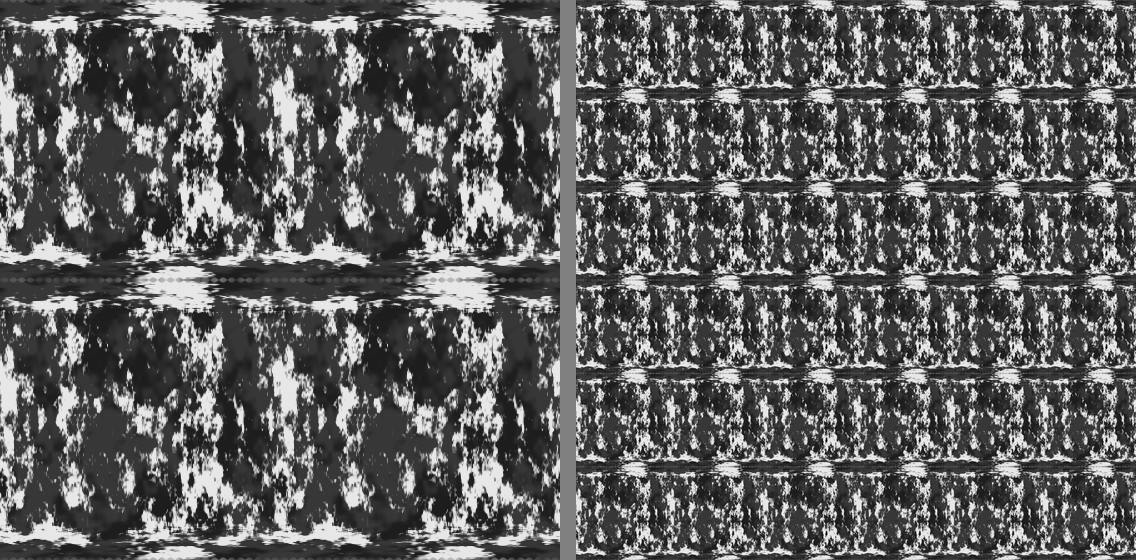
Left, the tile; right, the same tile 3 across and 3 down.
Give the GLSL for this pattern, as a WebGL 1 fragment shader.

```glsl
precision highp float;
// Weathered monochrome paint: pale flakes over charcoal in a 2 x 2 tiling.
// Wrapping noise is stretched vertically in each tile and horizontally at its
// mirrored seam; soft biases place columns, a speckled band and blotches.

uniform vec2 u_resolution;

const float REPEATS = 2.0;
const float PI = 3.14159265;
const float COLUMNS = 4.0;           // pale columns per tile
const float BEADS = 32.0;            // lens shapes along a seam
const float FLAKE_LOW = -0.1;        // field value where paint begins
const float FLAKE_HIGH = 1.6;        // field value of solid paint
const float ROUGHNESS = 0.82;        // weight ratio of successive octaves
const float PALE_X = 0.63;           // centre of the pale seam patch
const vec3 DARK = vec3(0.115);
const vec3 CHARCOAL = vec3(0.215);
const vec3 PALE = vec3(0.905);

float hash(vec2 cell, float seed) {
  vec3 q = fract(vec3(cell.xyx + seed * 7.31) * vec3(0.1031, 0.1030, 0.0973));
  q += dot(q, q.yzx + 33.33);
  return fract((q.x + q.y) * q.z);
}

// Value noise that wraps after a whole number of cells per tile.
float noise(vec2 p, vec2 cells, float seed) {
  vec2 g = p * cells;
  vec2 i = floor(g);
  vec2 f = g - i;
  f = f * f * (3.0 - 2.0 * f);
  vec2 a = mod(i, cells);
  vec2 b = mod(i + 1.0, cells);
  return mix(mix(hash(a, seed), hash(vec2(b.x, a.y), seed), f.x),
             mix(hash(vec2(a.x, b.y), seed), hash(b, seed), f.x), f.y);
}

// Octave sum scaled to zero mean and about unit deviation.
float fbm(vec2 p, vec2 cells, float seed) {
  float sum = 0.0, power = 0.0, weight = 1.0;
  for (int i = 0; i < 4; i++) {
    sum += weight * (noise(p, cells, seed + float(i)) - 0.5);
    power += weight * weight;
    weight *= ROUGHNESS;
    cells *= 2.0;
  }
  return sum / (0.21 * sqrt(power));
}

// Elliptical soft spot, periodic in x.
float spot(vec2 p, vec2 centre, vec2 radius) {
  vec2 q = p - centre;
  q.x = fract(q.x + 0.5) - 0.5;
  q /= radius;
  return exp(-dot(q, q));
}

// Soft horizontal stripe.
float stripe(float y, float centre, float width) {
  float q = (y - centre) / width;
  return exp(-q * q);
}

// Streaks that turn from horizontal at the seam to vertical inside the tile.
float streaks(vec2 p, float upright, vec2 tall, vec2 flat_, float seed) {
  float v = fbm(p, tall, seed);
  float h = fbm(p, flat_, seed + 10.0);
  return mix(h, v, upright) / length(vec2(upright, 1.0 - upright));
}

// Large-scale placement of paint, in deviations of the noise.
float placement(vec2 p, vec2 m) {
  float inside = smoothstep(0.10, 0.22, m.y);
  float sway = 0.05 * (noise(m, vec2(8.0, 10.0), 60.0) - 0.5);
  float band = stripe(p.y, 0.51, 0.075);
  float column = cos(2.0 * PI * COLUMNS * (p.x + sway));
  float fine = cos(4.0 * PI * COLUMNS * (p.x + sway));
  float bias = 0.5 * inside * (1.0 - band) * column;
  bias += band * (0.35 + 0.4 * fine);
  bias -= 0.45 * stripe(p.y, 0.70, 0.10) * (1.0 - 0.7 * column);
  bias -= 0.6 * stripe(p.y, 0.414, 0.012);
  bias += 0.45 * stripe(m.y, 0.085, 0.035);
  bias -= 1.8 * spot(m, vec2(0.378, 0.12), vec2(0.06, 0.055));
  bias += 1.3 * spot(m, vec2(0.25, 0.085), vec2(0.08, 0.035));
  bias += 0.9 * spot(m, vec2(0.745, 0.26), vec2(0.025, 0.08));
  // Seam: one pale patch, dark elsewhere.
  float seam = 1.0 - smoothstep(0.018, 0.055, m.y);
  float patchy = spot(m, vec2(PALE_X, 0.0), vec2(0.15, 0.09));
  return bias + seam * (3.6 * patchy - 1.5);
}

void main() {
  vec2 p = fract(gl_FragCoord.xy / u_resolution * REPEATS);
  float d = min(p.y, 1.0 - p.y);
  vec2 m = vec2(p.x, d);
  float upright = smoothstep(0.04, 0.17, d);

  // Mirrored patches carry the shapes; unmirrored grain breaks their edges.
  float patches = streaks(m, upright, vec2(16.0, 8.0), vec2(6.0, 24.0), 1.0);
  float grain = streaks(p, upright, vec2(28.0, 14.0), vec2(10.0, 32.0), 30.0);
  grain *= smoothstep(0.0, 0.025, d);
  float field = 0.6 * patches + 0.8 * grain + placement(p, m);
  float paint = smoothstep(FLAKE_LOW, FLAKE_HIGH, field);

  // Uneven charcoal ground.
  float stain = streaks(p, upright, vec2(7.0, 5.0), vec2(4.0, 16.0), 80.0);
  vec3 ground = mix(DARK, CHARCOAL, smoothstep(-1.2, 1.2, stain));
  vec3 color = mix(ground, PALE, paint);

  // Chain of grey lenses along the seam.
  float lens = d - 0.009 * abs(sin(PI * BEADS * p.x));
  float bead = 1.0 - smoothstep(-0.003, 0.003, lens);
  float fade = noise(vec2(p.x, 0.0), vec2(12.0, 1.0), 95.0);
  float tone = mix(0.24, 0.62, noise(vec2(p.x, 0.0), vec2(BEADS, 1.0), 99.0));
  color = mix(color, vec3(tone), bead * (0.25 + 0.6 * fade));

  gl_FragColor = vec4(color, 1.0);
}
```
